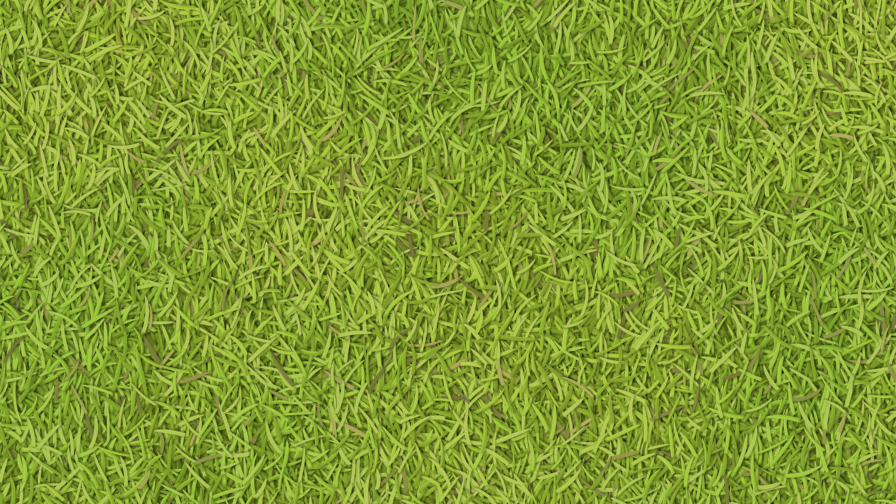
This texture is drawn by a Shadertoy shader. Its source:

```glsl
// Dense lawn seen from above: many layers of short, bent grass blades,
// scattered on jittered cells and painted from dark depths to lit tips.
// Each blade casts a soft shadow; layered sines vary the turf in patches.

vec3 hash3(vec2 p) {
    vec3 q = fract(p.xyx * vec3(0.1031, 0.1030, 0.0973));
    q += dot(q, q.yxz + 33.33);
    return fract((q.xxy + q.yzz) * q.zyx);
}

// Slow patches, roughly -1 to 1
float patches(vec2 p) {
    return 0.5 * sin(p.x * 5.1 + 1.7 * sin(p.y * 4.3 + 0.6))
         + 0.3 * sin(p.y * 9.7 - p.x * 3.9 + 2.0 * sin(p.x * 6.1))
         + 0.2 * sin(p.x * 17.0 + p.y * 13.0 + 1.5 * sin(p.y * 19.0));
}

// Tone 0..1 runs from deep shade to pale sunlit green
vec3 grassColor(float tone) {
    vec3 c = mix(vec3(0.24, 0.32, 0.05), vec3(0.36, 0.46, 0.09), smoothstep(0.0, 0.14, tone));
    c = mix(c, vec3(0.47, 0.57, 0.15), smoothstep(0.14, 0.33, tone));
    c = mix(c, vec3(0.53, 0.66, 0.17), smoothstep(0.33, 0.59, tone));
    c = mix(c, vec3(0.65, 0.80, 0.24), smoothstep(0.59, 0.83, tone));
    return mix(c, vec3(0.70, 0.79, 0.34), smoothstep(0.83, 1.02, tone));
}

// Paints one blade and its shadow over the colour beneath
vec3 paintBlade(vec3 under, vec2 offset, vec2 id, float depth, float patchTone, float pixel) {
    vec3 shape = hash3(id + 71.0);
    vec3 look = hash3(id + 193.0);

    // Mostly upright, with a wide spread of leaning blades
    float angle = 1.57 + (shape.x + shape.y - 1.0) * 1.75 + 0.3 * patchTone;
    vec2 dir = vec2(cos(angle), sin(angle));
    float halfLength = mix(0.022, 0.042, shape.z);
    float along = dot(offset, dir) / halfLength;
    float across = dot(offset, vec2(-dir.y, dir.x));
    across += (look.x - 0.5) * 0.45 * halfLength * along * along;

    // Tapered outline
    float tip = max(along, 0.0);
    float width = mix(0.0024, 0.0043, look.y) * (1.0 - 0.8 * tip * tip);
    float ends = 1.0 - smoothstep(0.78, 1.0, abs(along));
    float cover = ends * clamp((width - abs(across)) / (1.3 * pixel) + 0.5, 0.0, 1.0);
    float shadow = ends * (1.0 - smoothstep(0.0, width + 0.005, abs(across + 0.002)));

    // One side catches the light; a few blades are dry straw
    float tone = 0.08 + 0.45 * depth + 0.65 * look.z + 0.09 * patchTone;
    tone += 0.12 * clamp(across / width, -1.0, 1.0) + 0.06 * along;
    vec3 blade = grassColor(tone);
    float dry = step(0.955, fract(look.x * 7.3 + shape.z * 3.1));
    blade = mix(blade, vec3(0.68, 0.63, 0.36) * (0.65 + 0.4 * look.z), 0.8 * dry);

    return mix(under * (1.0 - 0.28 * shadow), blade, cover);
}

void mainImage(out vec4 fragColor, in vec2 fragCoord) {
    vec2 uv = fragCoord / iResolution.y;
    float pixel = 1.0 / iResolution.y;
    const float cellSize = 0.05;
    const int layers = 18;

    // Shaded undergrowth with hints of bare soil
    float thatch = 0.5 + 0.5 * sin(uv.x * 173.0 + 3.0 * sin(uv.y * 121.0))
                             * sin(uv.y * 157.0 + 3.0 * sin(uv.x * 109.0));
    vec3 color = grassColor(0.12 + 0.3 * thatch);
    color = mix(color, vec3(0.36, 0.29, 0.14), 0.5 * smoothstep(0.45, 0.9, patches(uv * 3.0 + 4.0)));

    // Blades, from the lowest layer to the top
    for (int layer = 0; layer < layers; layer++) {
        float level = float(layer);
        vec2 grid = uv / cellSize + 10.0 + vec2(0.618, 0.755) * level;
        vec2 cell = floor(grid);
        for (int y = -1; y <= 1; y++) {
            for (int x = -1; x <= 1; x++) {
                vec2 corner = cell + vec2(x, y);
                vec2 id = corner + level * vec2(57.0, 91.0);
                vec2 offset = (grid - corner - hash3(id).xy) * cellSize;
                float patchTone = patches(corner * cellSize);
                color = paintBlade(color, offset, id, level / float(layers - 1), patchTone, pixel);
            }
        }
    }

    // Broad drift between cool and yellowish turf
    color *= 1.0 + vec3(0.05, 0.01, 0.03) * patches(uv * 0.8 + 2.3);
    fragColor = vec4(color, 1.0);
}
```
